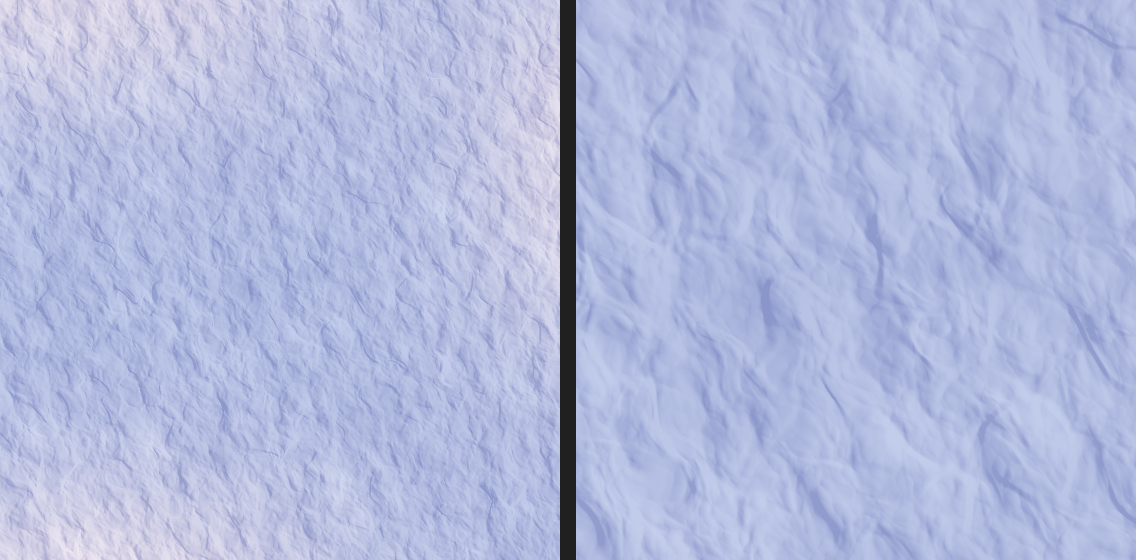
Left: the whole. Right: its middle third, enlarged.
Give the GLSL for this texture, as a WebGL 1 fragment shader.

```glsl
precision highp float;
// Draws softly wrinkled periwinkle plaster fading to pale lavender at the edges.
uniform vec2 u_resolution;

vec3 hash3(vec2 cell) {
  vec3 seed = vec3(dot(cell, vec2(127.1, 311.7)),
                   dot(cell, vec2(269.5, 183.3)),
                   dot(cell, vec2(419.2, 371.9)));
  return fract(sin(seed) * 43758.54);
}

// Cellular noise: x = softened squared distance to the nearest point,
// y = smooth signed blobs around the same points.
vec2 cellular(vec2 p) {
  vec2 cell = floor(p);
  float nearness = 0.0;
  float blobs = 0.0;
  for (int j = -1; j <= 1; j++) {
    for (int i = -1; i <= 1; i++) {
      vec2 neighbour = cell + vec2(float(i), float(j));
      vec3 random = hash3(neighbour);
      vec2 offset = neighbour + random.xy - p;
      float d2 = dot(offset, offset);
      float falloff = max(0.0, 1.0 - d2);
      nearness += exp(-18.0 * d2);
      blobs += (random.z * 2.0 - 1.0) * falloff * falloff * falloff;
    }
  }
  return vec2(-log(nearness + 1e-8) / 18.0, blobs);
}

// Dents and thin-edged flakes, slightly stretched along a steep falling diagonal.
float height(vec2 p) {
  vec2 q = vec2(dot(p, vec2(0.85, 0.53)), 0.76 * dot(p, vec2(-0.53, 0.85)));
  vec2 bend = vec2(cellular(q * 42.0 + 7.3).y, cellular(q * 42.0 + 51.9).y);
  q += 0.005 * bend;
  float sum = 0.0;
  float frequency = 29.0;
  float steepness = 1.0;
  float edge = 0.11;
  for (int octave = 0; octave < 4; octave++) {
    vec2 c = cellular(q * frequency + 17.0 * float(octave));
    float flake = smoothstep(-edge, edge, c.y - 0.04);
    sum += steepness * (0.55 * c.x + 0.45 * c.y + 0.24 * flake) / frequency;
    frequency *= 1.85;
    steepness *= 0.86;
    edge += 0.08;
    q = mat2(0.96, 0.28, -0.28, 0.96) * q;
  }
  return sum;
}

// Soft elliptical glow, 1 at its centre.
float glow(vec2 p, vec2 centre, vec2 radii) {
  vec2 d = (p - centre) / radii;
  return exp(-dot(d, d));
}

void main() {
  vec2 p = gl_FragCoord.xy / u_resolution;

  // Broad colour: blue middle, pale lavender edges.
  float mottle = cellular(p * 11.0 + 3.0).y + cellular(p * 29.0 + 40.0).y;
  vec2 drift = p + 0.01 * mottle;
  float pale = glow(drift, vec2(0.14, 1.05), vec2(0.48, 0.26))
             + glow(drift, vec2(1.08, 0.73), vec2(0.24, 0.38))
             + glow(drift, vec2(0.18, -0.06), vec2(0.43, 0.23));
  vec3 color = mix(vec3(0.68, 0.724, 0.876), vec3(0.85, 0.828, 0.902), min(pale, 1.0));

  // Side light across the relief, with deeper shadows than highlights.
  vec2 toLight = vec2(-0.9, -0.25);
  float reach = 0.0009;
  float slope = (height(p + toLight * reach) - height(p)) / reach;
  slope = clamp(slope, -1.8, 2.5);
  float shadow = 0.27 * slope + 0.05 * slope * slope - 0.03 + 0.13 * mottle;
  color *= pow(vec3(0.81, 0.825, 0.91), vec3(shadow));

  gl_FragColor = vec4(clamp(color, 0.0, 1.0), 1.0);
}
```
